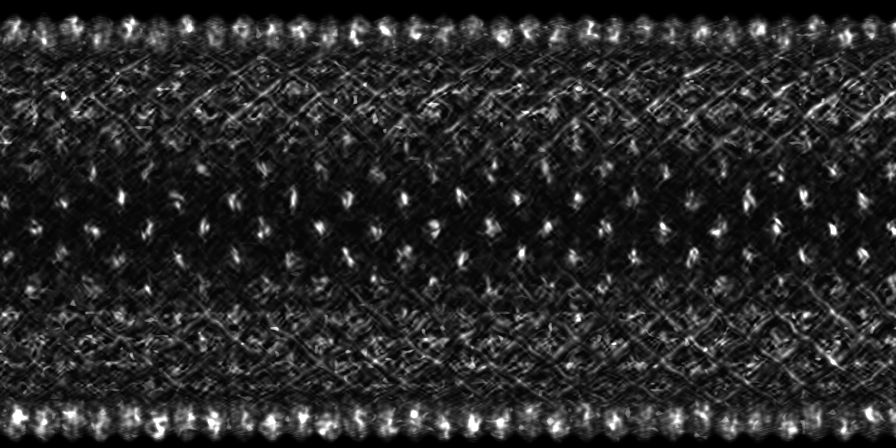
This texture is drawn by a WebGL 2 fragment shader. Its source:

```glsl
#version 300 es
precision highp float;

uniform vec2 u_resolution;
out vec4 fragColor;

const float PI = 3.14159265;
const float AXIS_Y = 0.491;
const float RADIUS = 0.48;
const float PITCH = 0.1276;
const float ROWS_AROUND = 23.4;
const float FIRST_PEAK = 0.7135;
const vec3 STEEL = vec3(1.0);

float hash(vec2 p) {
    vec3 q = fract(vec3(p.xyx) * vec3(0.1031, 0.1030, 0.0973));
    q += dot(q, q.yzx + 33.33);
    return fract((q.x + q.y) * q.z);
}

vec2 gradientAt(vec2 cell) {
    float angle = 2.0 * PI * hash(cell);
    return vec2(cos(angle), sin(angle));
}

// Gradient noise, roughly -0.7 to 0.7
float noise(vec2 p) {
    vec2 i = floor(p), f = fract(p);
    vec2 w = f * f * f * (f * (f * 6.0 - 15.0) + 10.0);
    vec2 e = vec2(1.0, 0.0);
    float low = mix(dot(gradientAt(i), f), dot(gradientAt(i + e), f - e), w.x);
    float high = mix(dot(gradientAt(i + e.yx), f - e.yx),
                     dot(gradientAt(i + 1.0), f - 1.0), w.x);
    return mix(low, high, w.y);
}

float bell(float x, float width) {
    return exp(-x * x / (width * width));
}

float blob(vec2 p, vec2 size) {
    return exp(-dot(p / size, p / size));
}

// Flat side of a four-sided pyramid, lit from a diagonal direction
float facetLight(vec2 f, vec2 light) {
    float side = smoothstep(-0.05, 0.05, abs(f.x) - abs(f.y));
    vec2 lean = smoothstep(-0.06, 0.06, f) * 2.0 - 1.0;
    return 0.5 + 0.5 * mix(lean.y * light.y, lean.x * light.x, side);
}

// Irregular cluster of glints on a pyramid tip
float tipGlint(vec2 f, vec2 id) {
    vec2 local = 0.5 * vec2(f.x + f.y, f.x - f.y);
    float sum = 0.0;
    for (float k = 0.0; k < 4.0; k++) {
        vec2 seed = id + 17.0 * k;
        vec2 shift = vec2(hash(seed + 3.0), hash(seed + 11.0)) - 0.5;
        float angle = 0.7 * (hash(seed + 5.0) - 0.2);
        vec2 d = local - shift * vec2(0.18, 0.24);
        d = vec2(d.x + angle * d.y, d.y);
        sum += (0.2 + 0.75 * hash(seed)) * blob(d, vec2(0.04, 0.065));
    }
    return sum;
}

// Faint smeared reflection around a tip
float tipHalo(vec2 f) {
    vec2 local = 0.5 * vec2(f.x + f.y, f.x - f.y);
    return blob(local - vec2(0.03, -0.03), vec2(0.2, 0.24))
         + blob(local, vec2(0.05, 0.3)) + 0.7 * blob(local + vec2(0.07, 0.07), vec2(0.16, 0.04));
}

// Row of ragged teeth, alternately high and low along the rim
float rimTeeth(float u, float s, float centre, float height) {
    float t = 2.0 * u - 0.35;
    float id = round(t);
    vec2 seed = vec2(id, centre * 90.0);
    float lift = 0.035 * (mod(id, 2.0) - 0.5) + 0.03 * (hash(seed + 4.0) - 0.5);
    vec2 d = vec2(t - id, s - centre - lift);
    float body = blob(d, vec2(0.38, height));
    vec2 corner = vec2(0.3, height) * (vec2(hash(seed + 8.0), hash(seed + 9.0)) - 0.5);
    float shine = blob(d - corner, vec2(0.16, height * 0.42));
    return 0.32 * body + (0.2 + 0.8 * hash(seed)) * shine;
}

void main() {
    vec2 p = gl_FragCoord.xy / u_resolution.y;
    float across = gl_FragCoord.x / u_resolution.x;
    float s = (p.y - AXIS_Y) / RADIUS;

    // Unroll the cylinder into diagonal knurl coordinates
    float u = (p.x - FIRST_PEAK) / PITCH;
    float v = asin(clamp(s, -1.0, 1.0)) * ROWS_AROUND / (2.0 * PI);
    vec2 diagonal = vec2(u + v, u - v);
    diagonal += 0.12 * vec2(noise(p * 24.0), noise(p * 24.0 + 50.0));
    vec2 id = round(diagonal);
    vec2 f = diagonal - id;
    vec2 groove = 0.5 - abs(f);

    // Lighting bands along the cylinder
    float upper = bell(s - 0.59, 0.25);
    float lower = bell(s + 0.54, 0.27);
    float middle = bell(s - 0.02, 0.32);
    float rim = smoothstep(0.77, 0.88, abs(s));

    // Wear: brushed streaks along both diagonals, grain, sparkles
    float rises = noise(diagonal * vec2(2.5, 9.0));
    float falls = noise(diagonal * vec2(9.0, 2.5) + 40.0);
    float streak = max(0.0, 0.6 + 1.5 * rises + 1.1 * falls);
    float grain = max(0.0, 0.85 + 1.2 * noise(p * vec2(72.0, 66.0)));
    float patchy = smoothstep(-0.3, 0.4, noise(diagonal * vec2(2.2, 1.3) + 9.0));
    float sparkle = smoothstep(0.3, 0.5, noise(p * vec2(46.0, 58.0) + 31.0));

    // Pyramid sides, darkened next to the grooves
    float facet = upper * facetLight(f, vec2(0.4, -0.8))
                + lower * facetLight(f, vec2(-0.6, 0.7));
    float shade = smoothstep(0.03, 0.22, min(groove.x, groove.y));
    float light = 0.022 + 0.05 * streak * grain * (1.0 - 0.6 * middle);
    light += 0.40 * facet * streak * grain * (0.3 + 0.7 * shade);

    // Lit groove edges with a fainter second stroke, stronger to the right
    vec2 line = vec2(bell(groove.x, 0.06), bell(groove.y, 0.065));
    vec2 echo = vec2(bell(f.x - 0.33, 0.045), bell(f.y + 0.32, 0.045));
    line += 0.45 * echo * smoothstep(-0.1, 0.3, vec2(falls, rises));
    float rising = upper * (0.42 + 0.3 * across) + lower * (0.2 + 0.35 * across);
    float falling = upper * 0.3 + lower * (0.22 + 0.38 * across);
    light += (line.y * rising + line.x * falling) * (0.12 + 0.95 * patchy) * (0.5 + 0.5 * grain);
    light += lower * across * 0.3 * line.x * line.y;

    // Tips and sparkles
    float tipLevel = middle * (0.7 + 0.45 * across) + 0.25 * (upper + lower);
    light += tipLevel * (tipGlint(f, id) + 0.17 * tipHalo(f) * streak * grain);
    light += sparkle * (0.55 * (upper + lower) * patchy + 0.04);

    // Rim teeth replace the compressed pyramids
    vec2 ragged = vec2(0.16, 0.03) * vec2(noise(p * 42.0 + 5.0), noise(p * 42.0 + 77.0));
    float teeth = rimTeeth(u + ragged.x, s + ragged.y, 0.91, 0.07)
                + 1.15 * rimTeeth(u + ragged.x, s + ragged.y, -0.89, 0.085);
    teeth *= (1.2 - 0.5 * across) * (0.15 + grain);
    float crumbs = 0.09 * streak * grain + 0.3 * sparkle;
    light = mix(light, 0.03 + teeth + crumbs, rim);

    // Scalloped silhouette against black
    float outline = 0.97 + 0.018 * cos(2.0 * PI * (2.0 * u - 0.35));
    light *= 1.0 - smoothstep(outline - 0.02, outline + 0.02, abs(s));
    fragColor = vec4(STEEL * clamp(light, 0.0, 1.0), 1.0);
}
```
